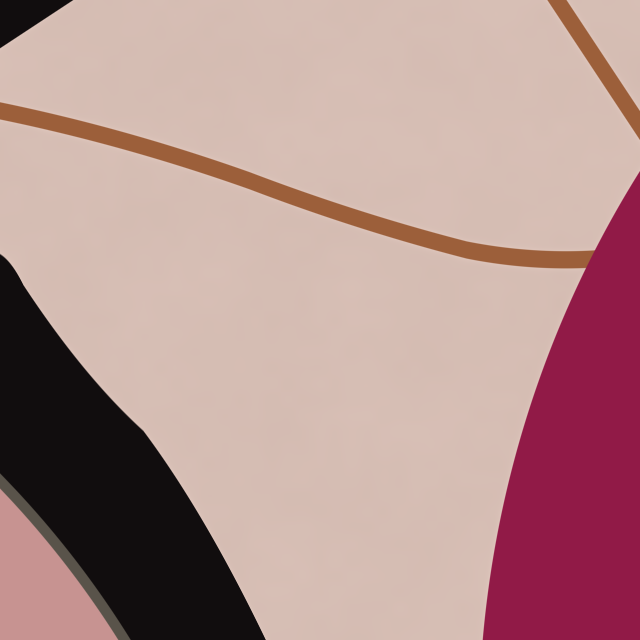
A Shadertoy shader for this background:

```glsl
const vec3 SAND = vec3(0.838, 0.742, 0.704);
const vec3 CRIMSON = vec3(0.570, 0.102, 0.278);
const vec3 INK = vec3(0.067, 0.051, 0.053);
const vec3 COPPER = vec3(0.610, 0.372, 0.228);
const vec3 ROSE = vec3(0.780, 0.578, 0.570);
const vec3 SLATE = vec3(0.350, 0.325, 0.292);

float hash(vec2 p) {
    return fract(sin(dot(p, vec2(127.1, 311.7))) * 4375.85);
}

float valueNoise(vec2 p) {
    vec2 i = floor(p), f = fract(p);
    f = f * f * (3.0 - 2.0 * f);
    return mix(mix(hash(i), hash(i + vec2(1, 0)), f.x),
               mix(hash(i + vec2(0, 1)), hash(i + vec2(1, 1)), f.x), f.y);
}

// Height at x of a parabola from a to b, raised by bulge at its middle
float arch(float x, vec2 a, vec2 b, float bulge) {
    float u = (x - a.x) / (b.x - a.x);
    return mix(a.y, b.y, u) + 4.0 * bulge * u * (1.0 - u);
}

float segment(vec2 p, vec2 a, vec2 b) {
    vec2 ab = b - a;
    return length(p - a - ab * clamp(dot(p - a, ab) / dot(ab, ab), 0.0, 1.0));
}

// Height of the wavy copper line
float wireHeight(float x) {
    vec2 a = vec2(0.0, 0.8268), b = vec2(0.3906, 0.7174);
    vec2 c = vec2(0.7292, 0.6094), d = vec2(0.9245, 0.5951);
    if (x < b.x) return arch(x, a, b, 0.0073);
    if (x < c.x) return arch(x, b, c, -0.0052);
    return arch(x, c, d, -0.0061);
}

// Height of the upper edge of the dark band
float bandHeight(float x) {
    vec2 a = vec2(0.0, 0.603), b = vec2(0.0365, 0.5547);
    vec2 c = vec2(0.224, 0.3268), d = vec2(0.4154, 0.0);
    if (x < b.x) return arch(x, a, b, 0.0065);
    if (x < c.x) return arch(x, b, c, -0.0143);
    return arch(x, c, d, 0.0177);
}

// Fill where dist is negative, with an edge one pixel wide
void paint(inout vec3 color, float dist, vec3 fill) {
    float pixel = 1.0 / iResolution.y;
    color = mix(color, fill, smoothstep(0.75 * pixel, -0.75 * pixel, dist));
}

void mainImage(out vec4 fragColor, in vec2 fragCoord) {
    vec2 p = fragCoord / iResolution.xy;

    // Signed distances
    float wire = abs(p.y - wireHeight(p.x)) / 1.05 - 0.0128;
    float strut = segment(p, vec2(0.804, 1.1), vec2(1.066, 0.704)) - 0.0125;
    float disc = length(p - vec2(2.396, -0.143)) - 1.648;
    float corner = dot(p - vec2(0.0, 0.9245), vec2(0.550, -0.835));
    float band = (p.y - bandHeight(p.x)) / 1.75;
    float dome = length(p - vec2(-1.069, -0.789)) - 1.498;

    // Softly mottled ground with a faint pale rim around the shapes
    vec3 color = SAND + 0.012 * (valueNoise(p * 9.0) - 0.5)
                      + 0.006 * (valueNoise(p * 40.0) - 0.5);
    float nearest = min(min(min(wire, strut), min(disc, corner)), band);
    color += 0.035 * exp(-max(nearest, 0.0) / 0.003);

    // Copper lines beneath the crimson disc
    paint(color, min(wire, strut), COPPER);
    paint(color, disc, CRIMSON);

    // Dark shapes and the rimmed rose dome
    paint(color, min(corner, band), INK);
    paint(color, dome, SLATE);
    paint(color, dome + 0.0165, ROSE);

    fragColor = vec4(color, 1.0);
}
```
